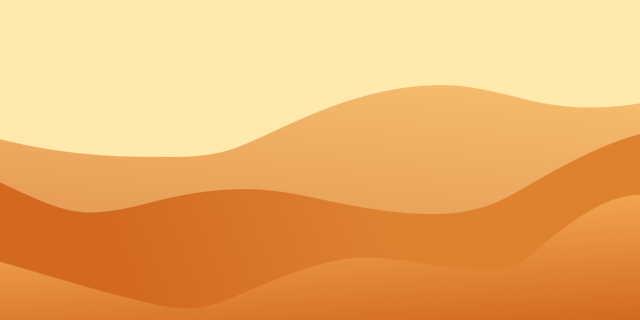
A Shadertoy shader for this background:

```glsl
// Three rolling desert dunes in warm orange under a pale yellow sky.

// Smooth ridge height at x; each knot holds (position, height, slope).
float ridge(float x, vec3 knots[8]) {
    float height = knots[0].y;
    for (int i = 0; i < 7; i++) {
        vec3 a = knots[i], b = knots[i + 1];
        float width = b.x - a.x;
        float t = clamp((x - a.x) / width, 0.0, 1.0);
        float s = 1.0 - t;
        float curve = mix(a.y, b.y, t * t * (3.0 - 2.0 * t))
                    + width * t * s * (a.z * s - b.z * t);
        height = x >= a.x ? curve : height;
    }
    return height;
}

// Soft-edged coverage of everything below the ridge.
float below(float y, float height) {
    float depth = height - y;
    return clamp(0.5 + depth / fwidth(depth), 0.0, 1.0);
}

void mainImage(out vec4 fragColor, in vec2 fragCoord) {
    // x runs from 0 to 2, y from 0 to 1
    vec2 p = fragCoord / iResolution.xy * vec2(2.0, 1.0);

    // Sky
    vec3 color = vec3(1.0, 0.914, 0.678);

    // Far dune, lighter towards its crest
    float farHeight = ridge(p.x, vec3[8](
        vec3(0.0, 0.565, -0.25), vec3(0.456, 0.510, 0.0),
        vec3(0.755, 0.545, 0.42), vec3(1.042, 0.669, 0.36),
        vec3(1.38, 0.734, 0.0), vec3(1.628, 0.693, -0.25),
        vec3(1.839, 0.664, 0.0), vec3(2.0, 0.677, 0.15)));
    float farLight = clamp((p.y + 0.1 * p.x - 0.37) / 0.5, 0.0, 1.0);
    vec3 farSand = mix(vec3(0.905, 0.62, 0.34), vec3(0.96, 0.73, 0.42), farLight);
    color = mix(color, farSand, below(p.y, farHeight));

    // Middle dune, darker on the left
    float midHeight = ridge(p.x, vec3[8](
        vec3(0.0, 0.430, -0.45), vec3(0.281, 0.336, 0.0),
        vec3(0.469, 0.367, 0.26), vec3(0.763, 0.409, 0.0),
        vec3(0.99, 0.380, -0.22), vec3(1.354, 0.331, 0.0),
        vec3(1.602, 0.393, 0.57), vec3(2.0, 0.581, 0.26)));
    float midLight = clamp((p.x + 0.4 * p.y - 0.45) / 0.9, 0.0, 1.0);
    vec3 midSand = mix(vec3(0.824, 0.412, 0.122), vec3(0.875, 0.51, 0.19), midLight);
    color = mix(color, midSand, below(p.y, midHeight));

    // Near dune, darkening towards the lower right
    float nearHeight = ridge(p.x, vec3[8](
        vec3(0.0, 0.182, -0.28), vec3(0.417, 0.065, -0.24),
        vec3(0.583, 0.036, 0.0), vec3(0.833, 0.115, 0.4),
        vec3(1.141, 0.195, 0.0), vec3(1.523, 0.154, 0.0),
        vec3(1.641, 0.188, 0.85), vec3(2.0, 0.391, 0.0)));
    float nearLight = clamp(2.5 * p.y + 0.17 * (2.0 - p.x), 0.0, 1.0);
    vec3 nearSand = mix(vec3(0.824, 0.412, 0.122), vec3(0.95, 0.645, 0.31), nearLight);
    color = mix(color, nearSand, below(p.y, nearHeight));

    fragColor = vec4(color, 1.0);
}
```
